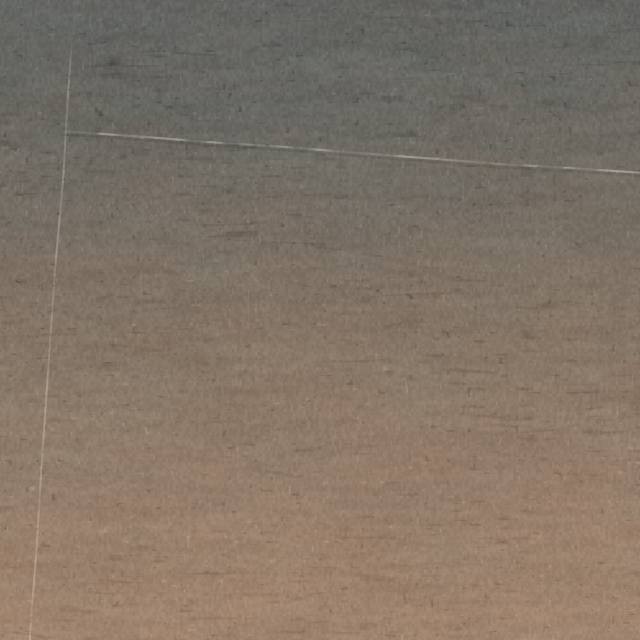
This texture is drawn by a three.js fragment shader. Its source:

```glsl
varying vec2 vUv;

float hash(vec2 p) {
  vec3 q = fract(vec3(p.xyx) * 0.1031);
  q += dot(q, q.yzx + 33.33);
  return fract((q.x + q.y) * q.z);
}

float noise(vec2 p) {
  vec2 cell = floor(p);
  vec2 f = fract(p);
  f = f * f * (3.0 - 2.0 * f);
  float low = mix(hash(cell), hash(cell + vec2(1.0, 0.0)), f.x);
  float high = mix(hash(cell + vec2(0.0, 1.0)), hash(cell + vec2(1.0, 1.0)), f.x);
  return mix(low, high, f.y);
}

float fbm(vec2 p) {
  float sum = 0.0;
  float weight = 0.5;
  for (int i = 0; i < 4; i++) {
    sum += weight * (noise(p) - 0.5);
    p = p * 2.03 + vec2(17.3, 41.7);
    weight *= 0.5;
  }
  return sum;
}

// Warm ground fading upwards into cool grey
vec3 groundColor(vec2 uv) {
  float y = uv.y + 0.07 * fbm(uv * vec2(2.5, 9.0)) + 0.04 * (0.5 - uv.x);
  y = clamp(y, 0.0, 1.0);
  float t = mix(y, smoothstep(0.0, 1.0, y), 0.5);
  vec3 warm = vec3(0.625, 0.517, 0.432);
  vec3 middle = vec3(0.515, 0.458, 0.400);
  vec3 cool = vec3(0.388, 0.395, 0.382);
  return t < 0.5 ? mix(warm, middle, t * 2.0) : mix(middle, cool, t * 2.0 - 1.0);
}

// Soft-edged thread, given the distance to its axis
float thread(float dist, float halfWidth) {
  return 1.0 - smoothstep(halfWidth * 0.3, halfWidth * 1.6, abs(dist));
}

// Short dark horizontal dashes
float dashes(vec2 uv, vec2 scale) {
  vec2 p = uv * scale + vec2(0.0, 2.0 * noise(uv * 9.0));
  float patches = smoothstep(0.35, 0.7, noise(uv * vec2(5.0, 11.0) + 7.0));
  return smoothstep(0.72, 0.98, noise(p)) * patches;
}

void main() {
  vec2 uv = vUv;
  vec3 color = groundColor(uv);

  // Broad mottling and stretched weave
  float tone = 0.035 * fbm(uv * vec2(5.0, 16.0) + 3.0);
  tone += 0.055 * fbm(uv * vec2(13.0, 85.0) + 11.0);

  // Fine grain, slightly upright
  tone += 0.050 * (noise(uv * vec2(250.0, 170.0)) - 0.5);
  tone += 0.026 * (noise(uv * vec2(390.0, 330.0) + 29.0) - 0.5);

  // Dark streaks and sparse specks
  tone -= 0.050 * dashes(uv, vec2(28.0, 150.0));
  tone -= 0.030 * dashes(uv + 0.37, vec2(55.0, 210.0));
  tone -= 0.070 * smoothstep(0.87, 0.99, noise(uv * vec2(120.0, 150.0) + 53.0));
  tone += 0.055 * smoothstep(0.87, 0.99, noise(uv * vec2(170.0, 130.0) + 91.0));
  color += tone * vec3(1.0, 0.97, 0.92);

  // Faint colour variation
  color += vec3(0.012, -0.004, -0.008) * 2.0 * fbm(uv * vec2(9.0, 24.0) + 61.0);

  // Steep seam on the left
  float steepX = 0.047 + 0.070 * uv.y + 0.003 * (noise(vec2(uv.y * 7.0, 5.0)) - 0.5);
  float steep = thread(uv.x - steepX, 0.0016);
  steep *= 0.35 + 0.65 * noise(vec2(uv.y * 28.0, 19.0));
  steep *= 1.0 - smoothstep(0.86, 0.97, uv.y);
  color += 0.14 * steep;

  // Shallow seam across the top, with bright broken fibres
  float shallowY = 0.801 - 0.072 * uv.x + 0.003 * (noise(vec2(uv.x * 9.0, 2.0)) - 0.5);
  float across = uv.y - shallowY;
  float begin = smoothstep(0.095, 0.110, uv.x);
  float fibre = 0.25 + 0.75 * smoothstep(0.25, 0.8, noise(vec2(uv.x * 36.0, 73.0)));
  color += 0.18 * begin * fibre * thread(across, 0.0017);
  color -= 0.035 * begin * thread(across + 0.005, 0.0022);

  gl_FragColor = vec4(clamp(color, 0.0, 1.0), 1.0);
}
```
